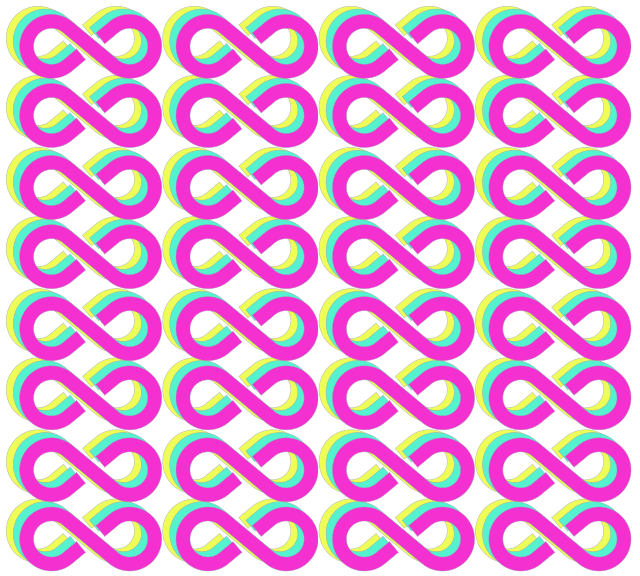
This pattern is drawn by a Shadertoy shader. Its source:

```glsl
// Rows of infinity ribbons, each stacked as yellow, aqua and magenta layers.
// One signed distance (two arcs, a full diagonal, a cut diagonal) is shifted
// per layer, outlined in thin grey, and repeated with paired row spacing.

const float CANVAS_WIDTH = 768.0;            // design units across the canvas
const vec2  GRID = vec2(4.0, 8.0);           // columns, rows
const vec2  FIRST_CENTER = vec2(108.8, 55.6);
const float COLUMN_STEP = 187.7;
const float PAIR_STEP = 169.4;               // two rows
const float ROW_STEP = 83.0;                 // second row within a pair

const float LOBE_OFFSET = 46.9;
const float LOBE_RADIUS = 30.0;
const float HALF_WIDTH = 8.4;
const float CUT_START = 15.0;                // gap beside the crossing
const float LINE_WIDTH = 0.7;

const vec2 AQUA_SHIFT = vec2(-7.6, -6.4);
const vec2 YELLOW_SHIFT = vec2(-16.0, -9.7);

const vec3 WHITE = vec3(1.0);
const vec3 MAGENTA = vec3(0.955, 0.19, 0.82);
const vec3 AQUA = vec3(0.33, 0.95, 0.81);
const vec3 YELLOW = vec3(0.935, 0.995, 0.34);
const vec3 OUTLINE = vec3(0.60, 0.60, 0.67);

// Coordinates along and across a direction
vec2 toAxis(vec2 p, vec2 axis) {
    return vec2(dot(p, axis), p.x * axis.y - p.y * axis.x);
}

// Band along x, from -reach to reach, with round ends
float bandDistance(vec2 p, float reach, float halfWidth) {
    return length(vec2(max(abs(p.x) - reach, 0.0), p.y)) - halfWidth;
}

// Infinity ribbon; y points down and a half turn maps it to itself
float ribbonDistance(vec2 p, float offset, float radius, float halfWidth) {
    if (p.x < 0.0) p = -p;
    float reach = sqrt(offset * offset - radius * radius);
    vec2 tangent = vec2(reach, radius) / offset;

    float d = bandDistance(toAxis(p, tangent), reach, halfWidth);

    vec2 under = toAxis(p, vec2(tangent.x, -tangent.y));
    d = min(d, max(bandDistance(under, reach, halfWidth), CUT_START - under.x));

    // Arc spans the outer side, between the two tangent points
    vec2 fromLobe = p - vec2(offset, 0.0);
    float lobeLength = length(fromLobe);
    if (fromLobe.x > -lobeLength * radius / offset)
        d = min(d, abs(lobeLength - radius) - halfWidth);
    return d;
}

// Filled ribbon with a thin outline
vec3 paintRibbon(vec3 base, vec2 p, vec3 fill, float pixel) {
    float d = ribbonDistance(p, LOBE_OFFSET, LOBE_RADIUS, HALF_WIDTH);
    float cover = clamp(0.5 - d / pixel, 0.0, 1.0);
    vec3 color = mix(base, fill, cover);
    float line = clamp(0.5 + (0.5 * LINE_WIDTH - abs(d)) / pixel, 0.0, 1.0);
    return mix(color, OUTLINE, line * min(LINE_WIDTH / pixel, 1.0));
}

vec3 paintStack(vec3 base, vec2 p, float pixel) {
    vec3 color = paintRibbon(base, p - YELLOW_SHIFT, YELLOW, pixel);
    color = paintRibbon(color, p - AQUA_SHIFT, AQUA, pixel);
    return paintRibbon(color, p, MAGENTA, pixel);
}

vec2 stackCenter(float column, float row) {
    float y = PAIR_STEP * floor(row * 0.5) + ROW_STEP * mod(row, 2.0);
    return FIRST_CENTER + vec2(column * COLUMN_STEP, y);
}

void mainImage(out vec4 fragColor, in vec2 fragCoord) {
    float pixel = CANVAS_WIDTH / iResolution.x;
    vec2 p = vec2(fragCoord.x, iResolution.y - fragCoord.y) * pixel;

    vec2 cell = vec2(COLUMN_STEP, 0.5 * PAIR_STEP);
    vec2 id = floor((p - vec2(6.8, 9.0)) / cell);
    id = clamp(id, vec2(0.0), GRID - 1.0);

    // Upper rows overlap the rows below
    vec3 color = WHITE;
    for (int i = 1; i >= -1; i--) {
        float row = id.y + float(i);
        if (row < 0.0 || row >= GRID.y) continue;
        color = paintStack(color, p - stackCenter(id.x, row), pixel);
    }
    fragColor = vec4(color, 1.0);
}
```
